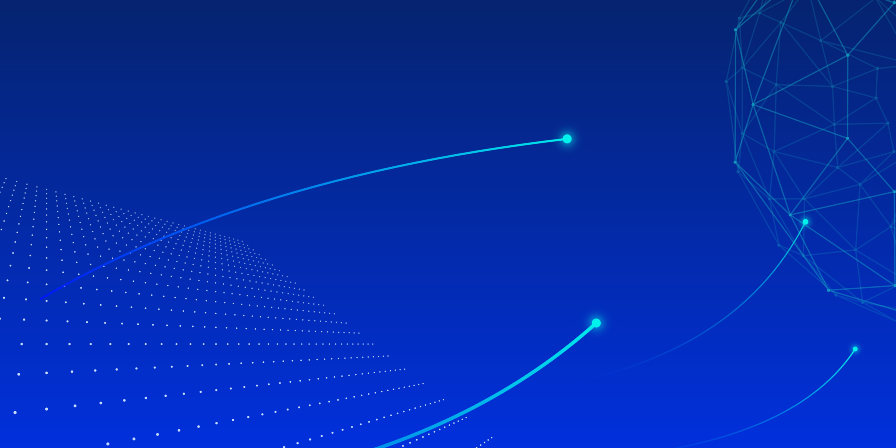
Reproduce this background procedurally as a Shadertoy shader.

```glsl
// A deep blue gradient with a receding field of white dots, glowing curved
// trails and a wireframe globe. The dots are a grid under a projective map, the
// trails are Bezier curves, the globe is rings of jittered nodes joined by lines.

#define SKY_TOP vec3(0.020, 0.138, 0.435)
#define SKY_BOTTOM vec3(0.004, 0.188, 0.865)
#define CYAN vec3(0.0, 0.95, 0.93)
#define MESH_COLOR vec3(0.08, 0.72, 0.80)
#define ROW_VANISH vec2(1.406, 0.232)
#define COLUMN_VANISH vec2(0.104, 0.805)
#define DOT_SPACING vec2(0.093, 0.101)
#define DOT_SIZE 0.0046
#define GLOBE_CENTER vec2(2.141, 0.784)
#define GLOBE_RADIUS 0.521
#define CURVE_STEPS 28
#define PIXEL (1.0 / iResolution.y)

const float TAU = 6.2831853;

vec2 hash22(vec2 p) {
    vec3 q = fract(vec3(p.xyx) * vec3(0.1031, 0.1030, 0.0973));
    q += dot(q, q.yzx + 33.33);
    return fract((q.xx + q.yz) * q.zy);
}

// Smooth coverage; shapes thinner than a pixel fade instead of vanishing.
float coverage(float dist, float radius) {
    float r = max(radius, 0.65 * PIXEL);
    return radius / r * (1.0 - smoothstep(r - 0.5 * PIXEL, r + 0.5 * PIXEL, dist));
}

// Distance to a segment in x, position along it in y.
vec2 segment(vec2 p, vec2 a, vec2 b) {
    vec2 ab = b - a;
    float t = clamp(dot(p - a, ab) / dot(ab, ab), 0.0, 1.0);
    return vec2(length(p - a - ab * t), t);
}

vec2 bezier(vec2 a, vec2 control, vec2 b, float t) {
    return mix(mix(a, control, t), mix(control, b, t), t);
}

// Dot grid on a plane whose rows and columns run to two vanishing points.
float dotField(vec2 p) {
    vec2 span = ROW_VANISH - COLUMN_VANISH;
    float slope = -span.y / span.x;
    float depth = COLUMN_VANISH.y - p.y - slope * (p.x - COLUMN_VANISH.x);
    if (depth <= 0.0) return 0.0;

    vec2 plane = vec2(p.x - COLUMN_VANISH.x, ROW_VANISH.y - p.y) / depth;
    vec2 cell = round(plane / DOT_SPACING);
    if (cell.x > 31.0 || cell.y < -15.0 || cell.y > 6.0) return 0.0;

    // Project the centre of the cell back to the canvas.
    vec2 node = cell * DOT_SPACING;
    float scale = 1.0 + slope * node.x - node.y;
    if (scale <= 0.0) return 0.0;
    float nodeDepth = -span.y / scale;
    vec2 center = vec2(COLUMN_VANISH.x, ROW_VANISH.y) + vec2(node.x, -node.y) * nodeDepth;
    return coverage(length(p - center), DOT_SIZE * nodeDepth);
}

// Curve that brightens from its tail to a glowing round head.
vec3 trail(vec3 color, vec2 p, vec2 a, vec2 control, vec2 b,
           float width, float headSize, vec4 tail) {
    vec2 nearest = vec2(1e3, 0.0);
    vec2 previous = a;
    for (int i = 0; i < CURVE_STEPS; i++) {
        vec2 next = bezier(a, control, b, float(i + 1) / float(CURVE_STEPS));
        vec2 hit = segment(p, previous, next);
        if (hit.x < nearest.x) nearest = vec2(hit.x, (float(i) + hit.y) / float(CURVE_STEPS));
        previous = next;
    }
    float alpha = mix(tail.a, 0.95, nearest.y);
    color = mix(color, mix(tail.rgb, CYAN, nearest.y), alpha * coverage(nearest.x, width));

    float headDist = length(p - b);
    float glow = exp(-pow(headDist / (headSize * 1.8), 2.0));
    color = mix(color, CYAN, 0.5 * glow);
    return mix(color, CYAN, coverage(headDist, headSize));
}

// Node of the globe; alternate rings are shifted by half a step.
vec2 globeNode(int ring, int spoke, int rings, float stepAngle, float jitter) {
    vec2 offset = (hash22(vec2(ring + rings * 7, spoke)) - 0.5) * jitter;
    float shift = 0.5 * float((rings - ring) % 2);
    float angle = (float(spoke) + shift + offset.x) * stepAngle + TAU / 20.0;
    float tilt = float(ring) + (ring < rings ? offset.y : 0.0);
    float radius = sin(tilt / float(rings) * TAU / 4.0);
    return GLOBE_CENTER + GLOBE_RADIUS * radius * vec2(cos(angle), sin(angle));
}

// Triangle mesh over the visible left side of the globe.
float globeMesh(vec2 p, int rings, float stepAngle, float jitter) {
    float lines = 0.0;
    float nodes = 0.0;
    for (int ring = 1; ring <= rings; ring++) {
        int parity = (rings - ring) % 2;
        for (int spoke = int(1.3 / stepAngle); spoke <= int(4.8 / stepAngle); spoke++) {
            vec2 a = globeNode(ring, spoke, rings, stepAngle, jitter);
            vec2 side = globeNode(ring, spoke + 1, rings, stepAngle, jitter);
            float d = segment(p, a, side).x;
            for (int k = 0; k < 2 && ring < rings; k++) {
                vec2 outer = globeNode(ring + 1, spoke + parity - k, rings, stepAngle, jitter);
                d = min(d, segment(p, a, outer).x);
            }
            lines = max(lines, coverage(d, 0.0013));
            nodes = max(nodes, coverage(length(p - a), 0.0036));
        }
    }
    return max(0.6 * lines, nodes);
}

void mainImage(out vec4 fragColor, in vec2 fragCoord) {
    vec2 p = fragCoord / iResolution.y;
    vec3 color = mix(SKY_BOTTOM, SKY_TOP, p.y);
    color = mix(color, vec3(0.85, 0.93, 1.0), 0.9 * dotField(p));

    // Globe: a faint fine mesh under a brighter coarse one.
    if (length(p - GLOBE_CENTER) < GLOBE_RADIUS + 0.02) {
        color = mix(color, MESH_COLOR, 0.34 * globeMesh(p, 5, TAU / 20.0, 0.55));
        color = mix(color, MESH_COLOR, 0.75 * globeMesh(p, 3, TAU / 10.0, 0.16));
    }

    // Trails: two bold ones, two thin ones that fade in.
    color = trail(color, p, vec2(0.091, 0.333), vec2(0.557, 0.607), vec2(1.266, 0.690),
                  0.0024, 0.0100, vec4(0.0, 0.08, 1.0, 0.85));
    color = trail(color, p, vec2(0.781, -0.021), vec2(1.107, 0.078), vec2(1.331, 0.279),
                  0.0040, 0.0100, vec4(0.0, 0.55, 0.92, 0.95));
    color = trail(color, p, vec2(1.276, 0.146), vec2(1.656, 0.224), vec2(1.798, 0.505),
                  0.0012, 0.0062, vec4(0.0, 0.35, 0.95, 0.0));
    color = trail(color, p, vec2(1.484, -0.005), vec2(1.797, 0.049), vec2(1.909, 0.221),
                  0.0015, 0.0052, vec4(0.0, 0.45, 0.95, 0.15));
    fragColor = vec4(color, 1.0);
}
```
